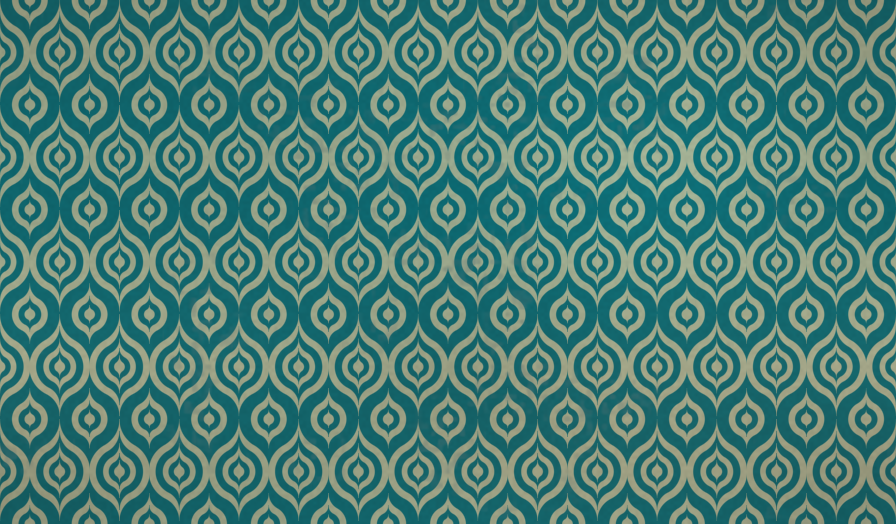
Give the GLSL for this pattern, as a Shadertoy shader.

```glsl
// Worn retro wallpaper: round ogee bands, pointed rings and drops in staggered rows, sage on teal.
#define REPEATS vec2(15.0, 5.0)
#define CELL_HEIGHT 1.758
#define TEAL vec3(0.07, 0.395, 0.42)
#define SAGE vec3(0.615, 0.64, 0.53)
#define WORN_TINT vec3(0.36, 0.45, 0.45)
#define TIP_LEAN 0.03
#define EDGE_SOFTNESS 0.014
#define FADE 0.14
#define GRAIN 0.055
#define WEAR 0.30

// Integer hash of a lattice point, 0 to 1
float hash(vec2 cell) {
    uvec2 q = uvec2(cell) * uvec2(1597334673u, 3812015801u);
    uint n = (q.x ^ q.y) * 1597334673u;
    n = (n ^ (n >> 15)) * 2246822519u;
    n ^= n >> 13;
    return float(n >> 8) / 16777216.0;
}

// Value noise that wraps after a whole number of cells
float wrappedNoise(vec2 uv, vec2 period) {
    vec2 p = uv * period;
    vec2 i = floor(p);
    vec2 f = p - i;
    f = f * f * (3.0 - 2.0 * f);
    vec2 a = mod(i, period);
    vec2 b = mod(i + 1.0, period);
    return mix(mix(hash(a), hash(vec2(b.x, a.y)), f.x),
               mix(hash(vec2(a.x, b.y)), hash(b), f.x), f.y);
}

// Signed distance to a circle drawn out by tangent arcs into a tip above and below
float ogee(vec2 p, float radius, float tip) {
    tip *= 1.0 + TIP_LEAN * sign(p.y);
    p = abs(p);
    float arc = (tip * tip - radius * radius) / (2.0 * radius);
    vec2 arcCenter = vec2(arc, tip);
    if (p.y > tip) return length(p - vec2(0.0, tip));
    if (p.y * arcCenter.x > p.x * arcCenter.y) return arc - length(p - arcCenter);
    return length(p) - radius;
}

// Ring between two ogees, each given as radius and tip height
float ogeeRing(vec2 p, vec2 outer, vec2 inner) {
    return max(ogee(p, outer.x, outer.y), -ogee(p, inner.x, inner.y));
}

// Both staggered rows of motifs, in units of one cell width
float motifs(vec2 uv) {
    vec2 p = uv * REPEATS;
    vec2 cell = vec2(1.0, CELL_HEIGHT);
    vec2 ringPos = (fract(p + vec2(0.0, 0.5)) - 0.5) * cell;
    vec2 bandPos = (fract(p + vec2(0.5, 0.0)) - 0.5) * cell;

    // Free-standing ring with its drop
    float d = ogeeRing(ringPos, vec2(0.30, 0.50), vec2(0.19, 0.30));
    d = min(d, ogee(ringPos, 0.09, 0.15));

    // Touching band with a slimmer ring and a taller drop
    d = min(d, ogeeRing(bandPos, vec2(0.51, 0.85), vec2(0.395, 0.66)));
    d = min(d, ogeeRing(bandPos, vec2(0.275, 0.455), vec2(0.18, 0.30)));
    return min(d, ogee(bandPos, 0.09, 0.18));
}

void mainImage(out vec4 fragColor, in vec2 fragCoord) {
    vec2 uv = fragCoord / iResolution.xy;

    // Print with smoothed edges
    float edge = max(EDGE_SOFTNESS, 0.6 * REPEATS.x / iResolution.x);
    float ink = 1.0 - smoothstep(-edge, edge, motifs(uv));
    vec3 color = mix(TEAL, SAGE, ink);

    // Broad fading, lighter above the middle, and a shift between warm and cool
    float fade = wrappedNoise(uv, vec2(4.0, 3.0)) - 0.5;
    float glow = cos(6.2832 * (uv.y - 0.7)) - 0.4 * cos(6.2832 * uv.x);
    float warmth = wrappedNoise(uv + 0.37, vec2(3.0, 2.0)) - 0.5;
    color *= 1.0 + FADE * fade + 0.025 * glow;
    color += vec3(0.03, -0.01, -0.02) * (warmth - 0.3 * glow);

    // Rubbed patches broken up by finer specks and upright streaks
    float patches = smoothstep(0.58, 0.9, wrappedNoise(uv, vec2(14.0, 8.0)));
    float specks = smoothstep(0.55, 0.95, wrappedNoise(uv, vec2(120.0, 70.0)));
    float streaks = smoothstep(0.80, 1.0, wrappedNoise(uv, vec2(170.0, 12.0)));
    color = mix(color, WORN_TINT, WEAR * (patches * specks + 0.4 * streaks * specks));

    // Paper grain
    float grain = wrappedNoise(uv, vec2(256.0, 150.0)) - 0.5;
    color *= 1.0 + GRAIN * grain;

    fragColor = vec4(clamp(color, 0.0, 1.0), 1.0);
}
```
